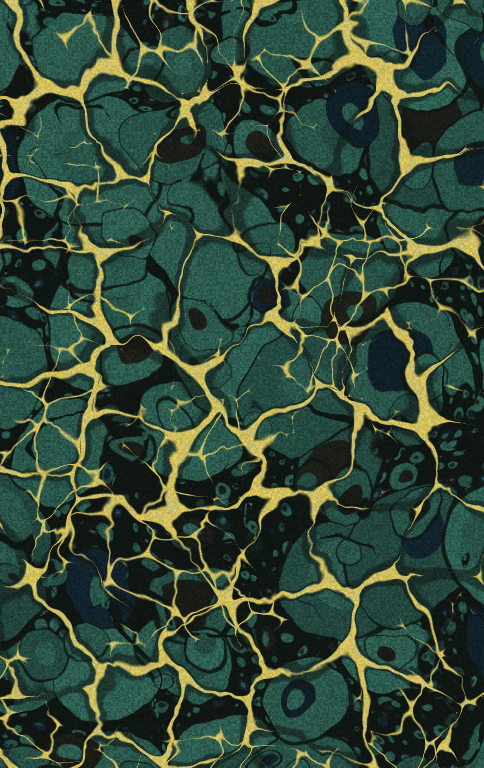
A WebGL 1 fragment shader for this texture:

```glsl
precision highp float;
// Marbled paper: overlapping teal, navy and umber stones float on black ink,
// under a torn web of gold veins. Stones are scattered nested discs, veins are
// soft Voronoi borders; both are bent by noise and covered with paper grain.
uniform vec2 u_resolution;

const vec3 INK = vec3(0.060, 0.085, 0.072);
const vec3 TEAL = vec3(0.165, 0.345, 0.298);
const vec3 DEEP_TEAL = vec3(0.140, 0.290, 0.255);
const vec3 NAVY = vec3(0.065, 0.130, 0.165);
const vec3 UMBER = vec3(0.105, 0.112, 0.090);
const vec3 GOLD = vec3(0.840, 0.755, 0.340);
const vec3 PALE_GOLD = vec3(0.770, 0.745, 0.455);
const float WEB_SCALE = 5.6;       // large gold cells across the width
const float FINE_WEB_SCALE = 12.0; // small cells at the busy places
const float WEB_ROUNDING = 19.0;   // lower values give fatter junctions
const float GRAIN_SCALE = 322.0;
const float GRAIN_STRENGTH = 0.18;

float hash(vec2 p) {
  vec3 q = fract(p.xyx * vec3(0.1031, 0.1030, 0.0973));
  q += dot(q, q.yzx + 33.33);
  return fract((q.x + q.y) * q.z);
}

vec2 hash2(vec2 p) {
  return vec2(hash(p), hash(p + 71.7));
}

float noise(vec2 p) {
  vec2 i = floor(p), f = fract(p);
  f = f * f * (3.0 - 2.0 * f);
  return mix(mix(hash(i), hash(i + vec2(1.0, 0.0)), f.x),
             mix(hash(i + vec2(0.0, 1.0)), hash(i + 1.0), f.x), f.y);
}

float fbm(vec2 p) {
  return 0.55 * noise(p) + 0.29 * noise(p * 2.1 + 17.0) + 0.16 * noise(p * 4.3 + 41.0);
}

vec2 warp(vec2 p, float freq, float amount) {
  return p + amount * (vec2(fbm(p * freq + 5.0), fbm(p * freq + 63.0)) - 0.5);
}

// Distance to the cell border, blended so that the corners become round.
float webDistance(vec2 p) {
  vec2 cell = floor(p), f = fract(p), nearest = vec2(0.0);
  float best = 9.0;
  for (int y = -1; y <= 1; y++) for (int x = -1; x <= 1; x++) {
    vec2 g = vec2(float(x), float(y));
    vec2 r = g + 0.08 + 0.84 * hash2(cell + g) - f;
    if (dot(r, r) < best) { best = dot(r, r); nearest = r; }
  }
  float sum = 0.0;
  for (int y = -2; y <= 2; y++) for (int x = -2; x <= 2; x++) {
    vec2 g = vec2(float(x), float(y));
    vec2 r = g + 0.08 + 0.84 * hash2(cell + g) - f;
    vec2 across = r - nearest;
    if (dot(across, across) > 0.0001)
      sum += exp(-WEB_ROUNDING * dot(0.5 * (r + nearest), normalize(across)));
  }
  return -log(max(sum, 0.000001)) / WEB_ROUNDING;
}

vec3 stoneColor(float h, float darkness) {
  float k = h + darkness;
  vec3 c = k < 0.62 ? TEAL : k < 0.80 ? DEEP_TEAL : k < 0.92 ? NAVY : UMBER;
  return c * (0.92 + 0.16 * fract(h * 37.0));
}

// Paints one layer of discs, each with an ink rim and a smaller disc inside.
vec3 paintStones(vec3 col, vec2 p, float scale, vec2 radii, float share, float darkness) {
  vec2 q = p * scale + scale * 7.3;
  float aa = 0.9 * scale / u_resolution.x;
  for (int y = -1; y <= 1; y++) for (int x = -1; x <= 1; x++) {
    vec2 id = floor(q) + vec2(float(x), float(y));
    vec2 rnd = hash2(id + 11.0), tint = hash2(id + 29.0);
    float shown = step(hash(id + 53.0), share);
    float radius = mix(radii.x, radii.y, rnd.x);
    vec2 v = q - id - 0.2 - 0.6 * hash2(id);
    float d = length(v) - radius;
    float rim = 0.01 + 0.09 * rnd.y * noise(q * 2.5);
    col = mix(col, INK, shown * 0.9 * (1.0 - smoothstep(rim - aa, rim + aa, d)));
    vec3 fill = stoneColor(tint.x, darkness);
    float inner = length(v - radius * 0.45 * (hash2(id + 83.0) - 0.5)) - radius * (0.25 + 0.4 * rnd.y);
    vec3 core = stoneColor(tint.y, darkness + 0.12);
    fill = mix(fill, core, 1.0 - smoothstep(-aa, aa, inner));
    col = mix(col, fill, shown * (1.0 - smoothstep(-aa, aa, d)));
  }
  return col;
}

void main() {
  vec2 p = gl_FragCoord.xy / u_resolution.x;
  float px = 1.0 / u_resolution.x;

  // Stones, from specks in the ink to large pools and dark drops
  vec2 s = warp(warp(p, 4.0, 0.11), 15.0, 0.025);
  vec3 col = paintStones(INK, s, 30.0, vec2(0.10, 0.45), 0.75, 0.0);
  col = paintStones(col, s, 4.6, vec2(0.34, 0.70), 0.92, -0.10);
  col = paintStones(col, s + 0.37, 9.0, vec2(0.18, 0.52), 0.36, 0.10);

  // Torn ink streaks with small stones left in them
  float streak = abs(fbm(s * 5.0 + 90.0) - 0.5) - 0.055 * (noise(s * 7.0 + 31.0) - 0.35);
  float torn = 1.0 - smoothstep(-0.004, 0.008, streak);
  vec3 gap = paintStones(INK, s + 0.11, 38.0, vec2(0.10, 0.42), 0.6, 0.0);
  col = mix(col, gap, torn);

  // Gold web: width swells and fades, fine cells only in patches
  vec2 g = warp(warp(p, 5.0, 0.11), 17.0, 0.040);
  float swell = fbm(p * 7.0 + 140.0);
  float coarseWidth = clamp(0.022 * (swell - 0.37), -0.004, 0.0048);
  float coarse = webDistance(g * WEB_SCALE + 3.0) / WEB_SCALE - coarseWidth;
  float patches = fbm(p * 6.0 + 210.0);
  float fineWidth = min(0.030 * (patches - 0.56), 0.0016);
  float fine = webDistance(g * FINE_WEB_SCALE + 20.0) / FINE_WEB_SCALE - fineWidth;
  float vein = min(coarse, fine);
  float halo = 0.003 + 0.022 * noise(g * 13.0);
  col = mix(col, INK, 0.55 * (1.0 - smoothstep(halo * 0.6, halo, coarse)));

  // Paper grain, then speckled gold on top
  float grain = hash(floor(p * GRAIN_SCALE)) - 0.5;
  col *= 1.0 + 2.0 * GRAIN_STRENGTH * grain;
  float speckle = smoothstep(0.4, 0.8, noise(p * 150.0) + 0.4 * grain);
  vec3 gold = mix(GOLD, PALE_GOLD, speckle) * (1.0 + GRAIN_STRENGTH * grain);
  col = mix(col, gold, 1.0 - smoothstep(-px, 1.1 * px, vein));
  gl_FragColor = vec4(col, 1.0);
}
```
